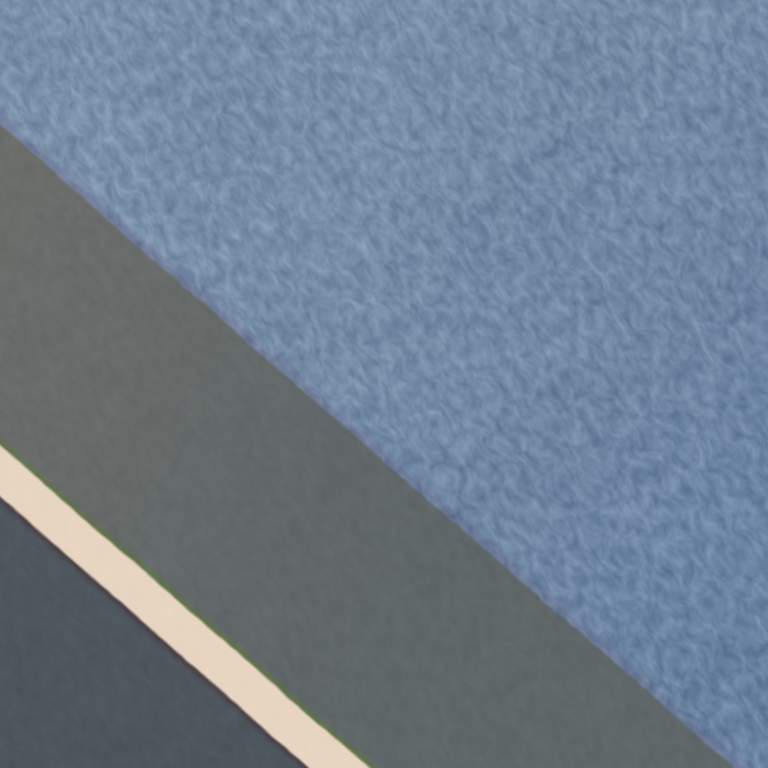
Write a Shadertoy shader that draws this texture.

```glsl
// Blue textured flooring beside a grey band, with a cream stripe cutting the lower left.
// Tilted half-planes give the areas; layered gradient noise gives the grain,
// and thin gaussian glows tint the borders like lens colour fringes.

// Borders are lines y = height - slope * x, in canvas units
const float FLOOR_SLOPE = 0.875, FLOOR_HEIGHT = 0.837;
const float STRIPE_TOP_SLOPE = 0.873, STRIPE_TOP_HEIGHT = 0.420;
const float STRIPE_LOW_SLOPE = 0.880, STRIPE_LOW_HEIGHT = 0.354;
const float EDGE_SOFTNESS = 0.0028;
const float WOBBLE = 0.0022;

const vec3 BLUE_LIGHT = vec3(0.475, 0.560, 0.660);
const vec3 BLUE_DEEP = vec3(0.415, 0.512, 0.630);
const vec3 GREY_WARM = vec3(0.415, 0.425, 0.415);
const vec3 GREY_COOL = vec3(0.375, 0.402, 0.410);
const vec3 SLATE = vec3(0.305, 0.340, 0.368);
const vec3 CREAM = vec3(0.905, 0.835, 0.755);
const vec3 GREEN_FRINGE = vec3(0.37, 0.46, 0.24);
const vec3 RED_FRINGE = vec3(0.29, 0.23, 0.25);
const vec3 VIOLET_FRINGE = vec3(0.41, 0.43, 0.56);

const float GRAIN_SCALE = 74.0;
const float BLUE_GRAIN = 0.150;
const float GREY_GRAIN = 0.030;

// Pseudo-random unit direction for each lattice cell
vec2 randomGradient(vec2 cell) {
    vec3 p = fract(cell.xyx * vec3(0.1031, 0.1030, 0.0973));
    p += dot(p, p.yzx + 33.33);
    vec2 g = fract((p.xx + p.yz) * p.zy) * 2.0 - 1.0;
    return g / max(length(g), 0.05);
}

float gradientNoise(vec2 p) {
    vec2 i = floor(p), f = p - i;
    vec2 u = f * f * f * (f * (f * 6.0 - 15.0) + 10.0);
    vec2 e = vec2(0.0, 1.0);
    float a = dot(randomGradient(i), f);
    float b = dot(randomGradient(i + e.yx), f - e.yx);
    float c = dot(randomGradient(i + e.xy), f - e.xy);
    float d = dot(randomGradient(i + e.yy), f - e.yy);
    return mix(mix(a, b, u.x), mix(c, d, u.x), u.y);
}

// Short fibres leaning down to the right, warped so that they do not align
float fibreGrain(vec2 uv) {
    vec2 p = uv * GRAIN_SCALE;
    p += 0.7 * vec2(gradientNoise(p * 0.4 + 11.0), gradientNoise(p * 0.4 + 47.0));
    vec2 q = vec2(dot(p, vec2(0.85, 0.53)), dot(p, vec2(-0.53, 0.85)) * 0.60);
    float sum = 0.0, weight = 0.60;
    for (int octave = 0; octave < 3; octave++) {
        sum += weight * gradientNoise(q + 19.0 * float(octave));
        q = q * 1.75 + 5.3;
        weight *= 0.62;
    }
    return sum;
}

// Signed distance above a sloping line
float aboveLine(vec2 uv, float slope, float height) {
    return (uv.y + slope * uv.x - height) / sqrt(1.0 + slope * slope);
}

float cover(float dist) {
    float blur = max(EDGE_SOFTNESS, 0.8 / iResolution.y);
    return smoothstep(-blur, blur, dist);
}

float glow(float dist, float width) {
    return exp(-dist * dist / (width * width));
}

void mainImage(out vec4 fragColor, in vec2 fragCoord) {
    vec2 uv = fragCoord / iResolution.xy;
    float grain = fibreGrain(uv);
    float mottle = gradientNoise(uv * 17.0 + 3.0);
    float cloud = gradientNoise(uv * 5.0 + 29.0);

    // Borders
    float wobble = WOBBLE * (gradientNoise(uv * 60.0) + 1.5 * gradientNoise(uv * 8.0 + 7.0));
    float floorDist = aboveLine(uv, FLOOR_SLOPE, FLOOR_HEIGHT) + wobble;
    float topDist = aboveLine(uv, STRIPE_TOP_SLOPE, STRIPE_TOP_HEIGHT) + 0.5 * wobble;
    float lowDist = aboveLine(uv, STRIPE_LOW_SLOPE, STRIPE_LOW_HEIGHT) + 0.5 * wobble;

    // Blue floor: deeper toward the lower right, with strong fibres
    float deepen = smoothstep(-0.7, 0.9, uv.x - uv.y);
    vec3 blue = mix(BLUE_LIGHT, BLUE_DEEP, deepen);
    blue += (BLUE_GRAIN * grain + 0.022 * mottle + 0.018 * cloud) * vec3(1.0, 0.98, 0.92);
    blue = mix(blue, VIOLET_FRINGE + 0.1 * grain, 0.5 * glow(floorDist - 0.004, 0.007));

    // Grey band and the darker slate past the stripe
    float speckle = GREY_GRAIN * grain + 0.010 * mottle;
    vec3 grey = mix(GREY_WARM, GREY_COOL, smoothstep(0.0, 0.85, uv.x + 0.5 * (0.8 - uv.y)));
    grey = mix(grey, GREEN_FRINGE, 0.75 * glow(topDist - 0.002, 0.0045));
    vec3 slate = SLATE + 0.02 * (uv.y - 0.15);
    slate = mix(slate, RED_FRINGE, 0.75 * glow(lowDist + 0.002, 0.0050));

    // Layers from the lower left to the upper right
    vec3 color = slate + speckle;
    color = mix(color, CREAM + 0.4 * speckle, cover(lowDist));
    color = mix(color, grey + speckle, cover(topDist));
    color = mix(color, blue, cover(floorDist));
    fragColor = vec4(clamp(color, 0.0, 1.0), 1.0);
}
```
